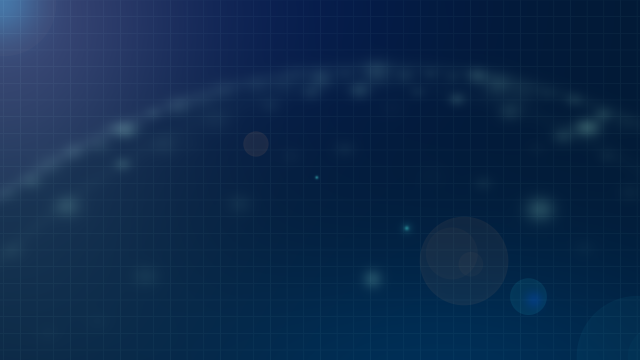
Reproduce this background procedurally as a Shadertoy shader.

```glsl
// A deep blue backdrop: soft colour glows, a hazy arch strewn with blurred
// lights, a fine square grid and faint lens-flare discs. Everything is summed
// from Gaussian glows and distance functions in units of the canvas height.

#define DEEP_BLUE   vec3(0.008, 0.103, 0.213)
#define SEA_BLUE    vec3(-0.010, 0.080, 0.125)
#define VIOLET      vec3(0.205, 0.155, 0.215)
#define LIGHT_TINT  vec3(0.150, 0.195, 0.145)
#define WARM_TINT   vec3(0.085, 0.045, 0.015)
#define TEAL_TINT   vec3(0.012, 0.065, 0.060)
#define GRID_TINT   vec3(0.040, 0.055, 0.045)
#define GRID_CELL   0.0463
#define GRID_SHIFT  vec2(0.0104, 0.0278)
#define GRID_WIDTH  0.0007
#define LIGHT_COUNT 52

float hash(float n) {
    return fract(sin(n * 127.1 + 11.7) * 43758.5453);
}

// Soft round spot with separate radii along x and y
float glow(vec2 p, vec2 center, vec2 radius) {
    vec2 q = (p - center) / radius;
    return exp(-min(dot(q, q), 60.0));
}

// Soft band around a height offset
float band(float offset, float width) {
    float q = offset / width;
    return exp(-min(q * q, 60.0));
}

// Flat disc with a slightly brighter rim
float disc(vec2 p, vec2 center, float radius, float pixel) {
    float d = length(p - center) - radius;
    float fill = clamp(0.5 - d / pixel, 0.0, 1.0);
    return fill * (0.85 + 0.25 * exp(-clamp(-d / 0.006, 0.0, 60.0)));
}

// Heights of the outer and inner arch
float outerArch(float x) { return 0.815 - 0.315 * (x - 1.065) * (x - 1.065); }
float innerArch(float x) { return 0.769 - 0.450 * (x - 1.042) * (x - 1.042); }

vec3 background(vec2 p) {
    vec2 corner = vec2(0.0, 1.0);
    float inside = smoothstep(-0.015, 0.05, outerArch(p.x) - p.y);
    vec3 col = DEEP_BLUE;
    col += SEA_BLUE * glow(p, vec2(1.25, -0.05), vec2(0.80, 0.37));
    col += vec3(0.052, 0.070, 0.070) * glow(p, vec2(0.0, 0.32), vec2(0.58, 0.60));
    col += vec3(0.005, 0.0, 0.07) * glow(p, vec2(0.80, 1.0), vec2(0.55, 0.42));
    col += VIOLET * glow(p, corner, vec2(0.53)) * (1.0 - 0.4 * inside);
    col += vec3(0.03, 0.18, 0.20) * glow(p, corner, vec2(0.11));
    return col;
}

// Blurred lights: most hug the two arches, every fourth drifts below
float archLights(vec2 p) {
    float sum = 0.0;
    for (int i = 0; i < LIGHT_COUNT; i++) {
        float n = float(i);
        bool drifting = i % 4 == 3;
        float x = 1.78 * (n + hash(n)) / float(LIGHT_COUNT);
        float y = i % 2 == 0 ? outerArch(x) : innerArch(x);
        y -= (drifting ? 0.40 : 0.025) * hash(n + 70.0);
        float size = mix(0.018, 0.034, hash(n + 140.0));
        float spread = hash(n + 210.0);
        float power = mix(0.12, 0.60, spread * spread);
        power *= drifting ? 0.45 : 0.9;
        sum += power * glow(p, vec2(x, y), vec2(size * 1.2, size));
    }
    // Strongest lights
    sum += 1.0 * glow(p, vec2(1.632, 0.646), vec2(0.036, 0.026));
    sum += 0.8 * glow(p, vec2(1.500, 0.418), vec2(0.040, 0.035));
    sum += 0.7 * glow(p, vec2(1.035, 0.225), vec2(0.027));
    sum += 0.5 * glow(p, vec2(0.343, 0.643), vec2(0.042, 0.024));
    return sum;
}

float grid(vec2 p, float pixel) {
    vec2 d = abs(fract((p - GRID_SHIFT) / GRID_CELL + 0.5) - 0.5) * GRID_CELL;
    vec2 line = clamp((GRID_WIDTH - d) / pixel + 0.5, 0.0, 1.0);
    return max(line.x, line.y);
}

vec3 lensFlare(vec2 p, float pixel) {
    // Warm discs
    float warm = disc(p, vec2(0.711, 0.600), 0.035, pixel);
    warm += 0.75 * disc(p, vec2(1.289, 0.275), 0.123, pixel);
    warm += 0.35 * disc(p, vec2(1.255, 0.296), 0.072, pixel);
    warm += 0.35 * disc(p, vec2(1.308, 0.266), 0.034, pixel);
    warm += 0.22 * disc(p, vec2(0.010, 0.990), 0.146, pixel);
    // Cool discs
    float cool = disc(p, vec2(1.468, 0.176), 0.051, pixel);
    cool += 0.50 * disc(p, vec2(1.771, 0.009), 0.169, pixel);
    cool += 0.25 * disc(p, vec2(1.829, 0.009), 0.085, pixel);
    vec3 col = warm * WARM_TINT + cool * TEAL_TINT;
    col += vec3(0.0, 0.02, 0.13) * glow(p, vec2(1.484, 0.167), vec2(0.024));
    // Tiny sparks
    float spark = 0.8 * glow(p, vec2(0.880, 0.507), vec2(0.0045));
    spark += 0.6 * glow(p, vec2(1.130, 0.366), vec2(0.006));
    spark += 0.20 * glow(p, vec2(1.130, 0.366), vec2(0.017));
    return col + spark * vec3(0.15, 0.43, 0.35);
}

void mainImage(out vec4 fragColor, in vec2 fragCoord) {
    float pixel = 1.0 / iResolution.y;
    vec2 p = fragCoord * pixel;

    vec3 col = background(p);
    float haze = band(p.y - outerArch(p.x), 0.025);
    haze += 0.5 * band(p.y - innerArch(p.x), 0.03);
    col += LIGHT_TINT * (archLights(p) + 0.13 * haze);
    col += GRID_TINT * grid(p, pixel);
    col += lensFlare(p, pixel);

    fragColor = vec4(clamp(col, 0.0, 1.0), 1.0);
}
```
